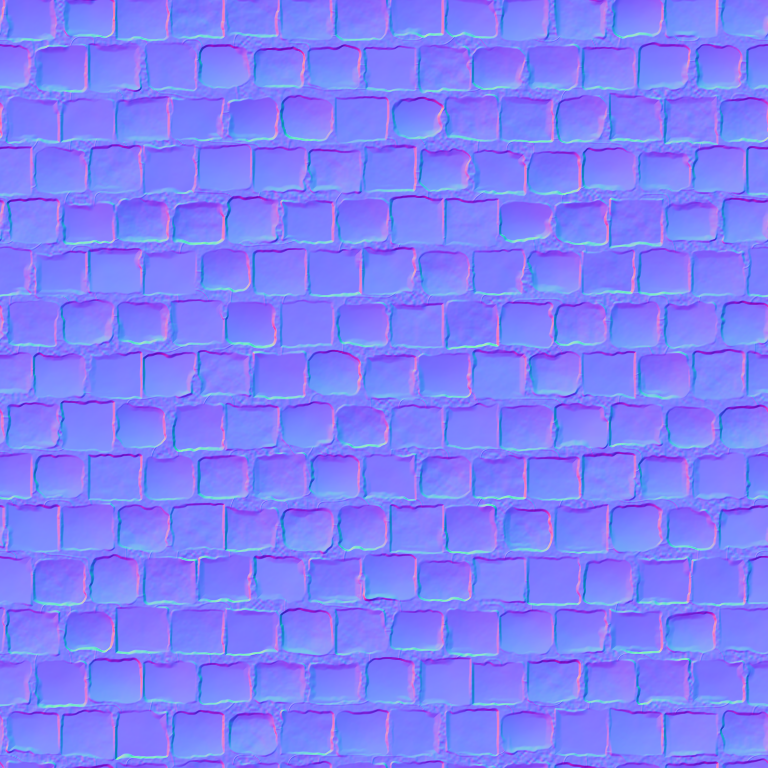
A WebGL 2 fragment shader for this texture map:

```glsl
#version 300 es
precision highp float;

uniform vec2 u_resolution;
out vec4 fragColor;

const vec2 GRID = vec2(14.0, 15.0);     // stones across, courses down
const vec2 COURSE_SHIFT = vec2(0.1, 0.17);
const float SAMPLE_STEP = 0.0010;       // slope sampling, in canvas units

vec3 hash3(vec2 p) {
    vec3 q = fract(p.xyx * vec3(0.1031, 0.1030, 0.0973));
    q += dot(q, q.yxz + 33.33);
    return fract((q.xxy + q.yzz) * q.zyx);
}

// Value noise that wraps at the edges of the grid
float noise(vec2 p, float scale, vec2 grid) {
    vec2 period = grid * scale;
    p *= scale;
    vec2 i = floor(p), f = p - i;
    f = f * f * f * (f * (f * 6.0 - 15.0) + 10.0);
    float a = hash3(mod(i, period)).x;
    float b = hash3(mod(i + vec2(1.0, 0.0), period)).x;
    float c = hash3(mod(i + vec2(0.0, 1.0), period)).x;
    float d = hash3(mod(i + 1.0, period)).x;
    return mix(mix(a, b, f.x), mix(c, d, f.x), f.y);
}

float roundedBox(vec2 p, vec2 halfSize, float radius) {
    vec2 d = abs(p) - halfSize + radius;
    return length(max(d, 0.0)) + min(max(d.x, d.y), 0.0) - radius;
}

// Thin line along the middle level of a noise field
float crackLine(float field, float width) {
    return 1.0 - smoothstep(0.0, width, abs(field - 0.5));
}

// Sandy joint, smooth in places and gritty in others
float mortarHeight(float grain, float grit, float field, float coarse) {
    float roughness = mix(0.35, 1.0, smoothstep(0.4, 0.8, coarse));
    return roughness * (0.012 * grain + 0.012 * grit) + 0.008 * field
        - 0.006 * crackLine(coarse, 0.03);
}

// Domed, tilted face: seed.x is roundness, seed.yz is tilt
float faceHeight(vec2 p, vec3 seed, float lift) {
    float dome = mix(0.05, 0.34, seed.x);
    vec2 tilt = (seed.yz - 0.5) * vec2(0.11, 0.16);
    return lift - dome * dot(p * p, vec2(0.55, 1.0)) + dot(p, tilt);
}

float surfaceHeight(vec2 p, vec2 grid) {
    float broad = noise(p, 2.0, grid);
    float lumps = noise(p + 3.7, 5.0, grid);
    float grain = noise(p, 11.0, grid);
    float grit = noise(p, 19.0, grid);

    // Staggered courses with slightly wandering joints
    vec2 q = p - COURSE_SHIFT;
    q.y += 0.08 * (noise(p, 1.0, grid) - 0.5);
    float row = mod(floor(q.y), grid.y);
    q.x -= 0.5 * mod(row, 2.0);
    vec2 id = vec2(mod(floor(q.x), grid.x), row);
    vec2 cell = fract(q) - 0.5;

    // Size, place and form of this stone
    vec3 shape = hash3(id + 5.0);
    vec3 seed = hash3(id + 41.0);
    vec3 place = hash3(id + 83.0);
    vec2 local = cell - (place.xy - 0.5) * vec2(0.05, 0.05);
    vec2 halfSize = mix(vec2(0.445, 0.395), vec2(0.51, 0.465), sqrt(shape.xy));
    halfSize -= 0.035 * seed.x * seed.x;
    float radius = mix(0.05, 0.22, seed.x * seed.x);

    // Ragged outline, kept inside its cell
    float ragged = 0.055 * (broad - 0.5) + 0.045 * (lumps - 0.5) + 0.03 * (grain - 0.5);
    float edge = roundedBox(local, halfSize, radius) + ragged;
    edge = max(edge, max(abs(cell.x), abs(cell.y)) - 0.488);
    float bevel = mix(0.022, 0.055, lumps);
    float mask = 1.0 - smoothstep(-bevel, 0.012, edge);

    // Worn face with faint pitting and chipped rims
    float lift = mix(0.036, 0.062, shape.z) + 0.05 * seed.x + 0.016 * (broad - 0.5);
    float face = faceHeight(local, seed, lift);
    float rough = mix(0.12, 1.0, place.z * place.z);
    face += rough * (0.016 * (lumps - 0.5) + 0.005 * grain + 0.002 * grit);
    float rim = smoothstep(-0.13, 0.0, edge);
    face -= 0.032 * rim * smoothstep(0.52, 0.85, broad);

    return mix(mortarHeight(grain, grit, lumps, broad), face, mask);
}

vec2 surfaceSlope(vec2 uv, float stepSize, vec2 grid) {
    vec2 p = uv * grid;
    vec2 dx = vec2(stepSize * grid.x, 0.0);
    vec2 dy = vec2(0.0, stepSize * grid.y);
    float sx = surfaceHeight(p + dx, grid) - surfaceHeight(p - dx, grid);
    float sy = surfaceHeight(p + dy, grid) - surfaceHeight(p - dy, grid);
    return vec2(sx / (2.0 * dx.x), sy / (2.0 * dy.y));
}

// Red leans right, green leans down, blue faces out
vec3 encodeNormal(vec2 slope) {
    return 0.5 + 0.5 * normalize(vec3(-slope.x, slope.y, 1.0));
}

void main() {
    vec2 uv = gl_FragCoord.xy / u_resolution;
    vec2 slope = surfaceSlope(uv, SAMPLE_STEP, GRID);
    fragColor = vec4(encodeNormal(slope), 1.0);
}
```
